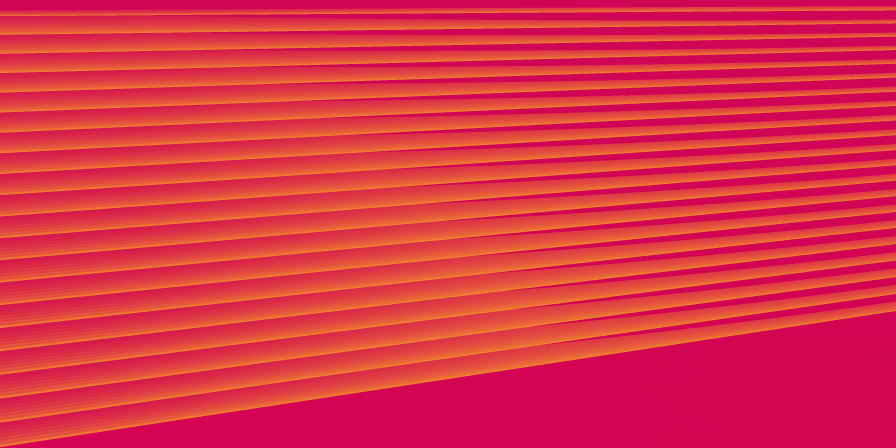
Write a WebGL 1 fragment shader that draws this background.

```glsl
precision highp float;
// Slanted orange ribbons fanning across a crimson field, split by dark wedges.

uniform vec2 u_resolution;

#define BANDS 20.0
#define SPACING_GROWTH 0.14
#define TOP_EDGE vec2(0.964, 0.977)
#define BOTTOM_EDGE vec2(0.002, 0.306)
#define WIDTH_LEFT vec2(1.15, 2.50)
#define WIDTH_RIGHT vec2(0.28, 0.55)
#define TAPER 1.6
#define RIM_WIDTH 0.32
#define FALLOFF 0.43
#define STRANDS 7.0
#define STRAND_DEPTH 0.30
#define SAMPLES 4

const vec3 ORANGE = vec3(0.965, 0.590, 0.165);
const vec3 RED = vec3(0.838, 0.090, 0.305);
const vec3 CRIMSON_LOW = vec3(0.832, 0.012, 0.325);
const vec3 CRIMSON_HIGH = vec3(0.812, 0.020, 0.338);

// Crimson field with faint, nearly level threads at the lower right
vec3 field(vec2 uv) {
  vec3 color = mix(CRIMSON_LOW, CRIMSON_HIGH, smoothstep(0.1, 1.0, uv.y));
  float level = (uv.y - 0.17) / (0.35 + 0.65 * uv.x);
  float thread = 0.5 + 0.5 * cos(6.2832 * level * 55.0);
  float fade = smoothstep(0.5, 1.0, uv.x) * smoothstep(0.34, 0.2, uv.y);
  return mix(color, RED * 0.93, 0.35 * thread * fade);
}

// Ribbon color: bright at the sharp lower edge, redder toward the upper edge
vec3 ribbon(float across, float rank, float x) {
  float reach = mix(1.0, 0.74, smoothstep(0.1, 0.7, x));
  vec3 color = mix(ORANGE, RED, reach * pow(across, FALLOFF));
  float strand = pow(0.5 + 0.5 * cos(6.2832 * across * STRANDS), 2.0);
  float spread = smoothstep(0.32, 0.0, x) + 0.5 * smoothstep(0.75, 1.0, x);
  float depth = STRAND_DEPTH * spread * smoothstep(0.15, 0.8, rank);
  return mix(color, CRIMSON_LOW, depth * strand * smoothstep(0.0, 0.1, across));
}

// Ribbon number at a depth from 0 to 1, with spacing that grows downward
float bandPosition(float depth) {
  float start = 1.0 - SPACING_GROWTH;
  float root = sqrt(max(start * start + 4.0 * SPACING_GROWTH * depth, 0.0));
  return BANDS * (root - start) / (2.0 * SPACING_GROWTH);
}

vec3 scene(vec2 uv) {
  float top = mix(TOP_EDGE.x, TOP_EDGE.y, uv.x);
  float bottom = mix(BOTTOM_EDGE.x, BOTTOM_EDGE.y, uv.x);

  // Each ribbon rises from its own lower edge and passes under the next
  float position = bandPosition((top - uv.y) / (top - bottom));
  float index = ceil(position);
  float rise = index - position;
  float rank = index / BANDS;

  float leftWidth = mix(WIDTH_LEFT.x, WIDTH_LEFT.y, rank);
  float rightWidth = mix(WIDTH_RIGHT.x, WIDTH_RIGHT.y, rank);
  float width = mix(rightWidth, leftWidth, pow(1.0 - uv.x, TAPER));
  width = index < 0.5 ? RIM_WIDTH : min(width, 1.0);

  vec3 color = field(uv);
  if (index >= 0.0 && index <= BANDS && rise <= width) {
    color = ribbon(rise / width, rank, uv.x);
  }
  return color;
}

void main() {
  // Average samples over the pixel height to smooth the shallow edges
  vec3 color = vec3(0.0);
  for (int i = 0; i < SAMPLES; i++) {
    float offset = (float(i) + 0.5) / float(SAMPLES) - 0.5;
    color += scene((gl_FragCoord.xy + vec2(0.0, offset)) / u_resolution);
  }
  gl_FragColor = vec4(color / float(SAMPLES), 1.0);
}
```
